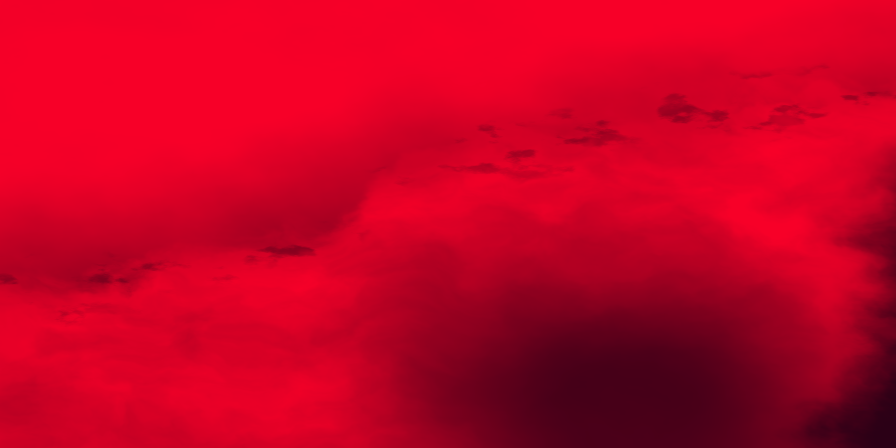
Give the GLSL for this texture, as a Shadertoy shader.

```glsl
// Draws a soft crimson cloud bank with a dark underside below a glowing red sky.
#define SKY_TOP 0.96
#define SKY_LOW 0.60
#define CLOUD_LIT 0.90
#define SHADOW_TONE 0.29
#define CORNER_TONE 0.17
#define EDGE_SOFTNESS 0.035
#define EDGE_BILLOW 0.15
#define MOTTLE 0.20
#define WISP_DETAIL 0.17
#define SHADOW_CENTRE vec2(1.41, 0.05)
#define SHADOW_SIZE vec2(0.68, 0.50)

float hash(vec2 p) {
    return fract(sin(dot(p, vec2(127.1, 311.7))) * 43758.5453);
}

float valueNoise(vec2 p) {
    vec2 cell = floor(p), f = fract(p);
    f = f * f * f * (f * (f * 6.0 - 15.0) + 10.0);
    float low = mix(hash(cell), hash(cell + vec2(1, 0)), f.x);
    float high = mix(hash(cell + vec2(0, 1)), hash(cell + vec2(1, 1)), f.x);
    return mix(low, high, f.y);
}

// Layered noise, centred on zero.
float fbm(vec2 p) {
    float sum = 0.0, weight = 0.5;
    for (int i = 0; i < 6; i++) {
        sum += weight * (valueNoise(p) - 0.5);
        p = mat2(1.94, 0.38, -0.38, 1.94) * p + 7.3;
        weight *= 0.5;
    }
    return sum;
}

// Height of the cloud top: a slope, a steep shoulder, then a gentler slope.
float cloudTop(float x) {
    return 0.33 + 0.25 * min(x, 0.82)
         + 0.12 * smoothstep(0.78, 0.87, x)
         + 0.13 * max(x - 0.82, 0.0);
}

// Brightness falls along a slanted line from the top of the sky.
float skyTone(vec2 p, vec2 drift) {
    float above = p.y - 0.32 - 0.22 * p.x + 0.12 * drift.x;
    float tone = mix(SKY_LOW, SKY_TOP, smoothstep(-0.08, 0.32, above));
    return tone + 0.08 * fbm(p * vec2(3.0, 6.0) + 50.0);
}

// Lit body with a broad, gradual shadow and horizontal mottling.
float cloudTone(vec2 p, vec2 drift, float wisps) {
    vec2 q = (p + 0.10 * drift - SHADOW_CENTRE) / SHADOW_SIZE;
    q.x += 0.18 * q.y;
    float lit = smoothstep(0.18, 1.16, length(q));
    float mottle = fbm(p * vec2(3.5, 8.0) + drift + 20.0);
    float tone = CLOUD_LIT + MOTTLE * mottle + WISP_DETAIL * wisps;
    tone -= 0.12 * smoothstep(0.35, 0.0, p.y) * smoothstep(0.9, 0.2, p.x);
    return mix(SHADOW_TONE + 0.05 * mottle, tone, lit);
}

void mainImage(out vec4 fragColor, in vec2 fragCoord) {
    vec2 p = fragCoord / iResolution.y;
    p.x *= 2.0 * iResolution.y / iResolution.x;

    // Billows bend the outline; finer wisps feather it.
    vec2 drift = vec2(fbm(p * vec2(4.5, 6.0)), fbm(p * vec2(4.5, 6.0) + 31.0));
    float wisps = fbm(p * vec2(9.0, 21.0) + drift * 2.5);
    float edge = p.y - cloudTop(p.x + 0.15 * drift.x);
    edge += EDGE_BILLOW * drift.y + 0.15 * wisps;
    float softness = EDGE_SOFTNESS * (1.0 + 1.8 * valueNoise(p * 4.0 + 9.0));
    float cover = 1.0 - smoothstep(-softness, softness, edge);

    float tone = mix(skyTone(p, drift), cloudTone(p, drift, wisps), cover);

    // Small dark rifts scattered just inside the feathered outline.
    float rift = smoothstep(0.08, 0.26, fbm(p * vec2(12.0, 32.0) + 70.0));
    tone -= 0.22 * rift * smoothstep(0.10, 0.0, abs(edge + 0.01));

    // Dark gap at the right side, widest in the lower corner.
    float side = p.x + 0.22 * drift.x + 0.10 * wisps;
    float reach = 1.96 - 0.13 * smoothstep(0.22, 0.0, p.y)
                + 0.25 * smoothstep(0.5, 0.85, p.y);
    float gap = smoothstep(reach - 0.14, reach + 0.10, side);
    tone = clamp(mix(tone, CORNER_TONE, gap), 0.0, 0.97);

    // Red carries the light; the faint blue turns the darks purple.
    fragColor = vec4(tone, 0.0, 0.07 + 0.09 * tone, 1.0);
}
```
